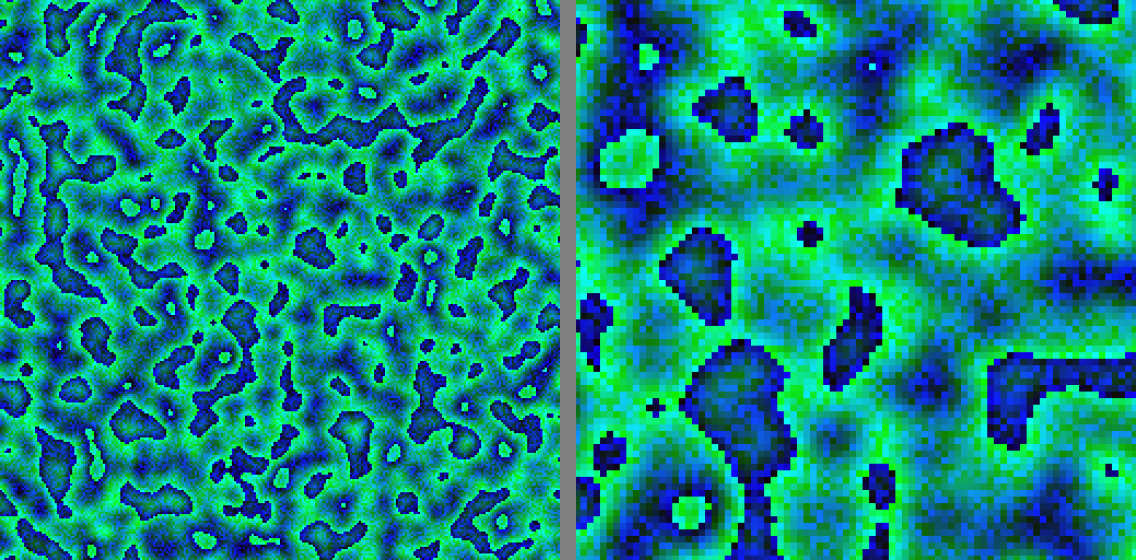
Left: the whole. Right: its middle third, enlarged.
Write a WebGL 2 fragment shader that draws this texture.

```glsl
#version 300 es
precision highp float;
precision highp int;
// A rough height field stored in colour channels like digits of one number:
// green holds the wrapped height, blue its much finer remainder, red the coarse
// step. Wrapping cuts hard-edged islands; the remainder breaks into fine grain.

#define GRID 256.0        // square cells across the canvas
#define LATTICE 15.0      // gradient noise cells across the canvas
#define DETAIL 0.34       // strength of the second octave
#define RELIEF 1.55       // height contrast
#define MEAN_HEIGHT 0.72  // middle height, in wraps
#define DIGIT_BASE 255.0  // ratio between neighbouring channels
#define RED_BASE 0.05     // coarse channel offset

uniform vec2 u_resolution;
out vec4 fragColor;

// Integer hash of a lattice point, returned as 0..1
float hash(ivec2 cell) {
    uvec2 q = uvec2(cell) * uvec2(1597u, 3812u) + uvec2(7919u, 104u);
    uint n = (q.x ^ (q.y * 2654u)) * 747796u + q.y * 28917u;
    n = (n ^ (n >> 15)) * 739981u;
    n = (n ^ (n >> 13)) * 277803u;
    n ^= n >> 16;
    return float(n & 65535u) / 65536.0;
}

// Slope of a random unit gradient at one lattice corner
float cornerSlope(ivec2 corner, vec2 offset) {
    float angle = 6.28319 * hash(corner);
    return dot(vec2(cos(angle), sin(angle)), offset);
}

float gradientNoise(vec2 p) {
    ivec2 i = ivec2(floor(p));
    vec2 f = fract(p);
    vec2 w = f * f * f * (f * (f * 6.0 - 15.0) + 10.0);
    float low = mix(cornerSlope(i, f),
                    cornerSlope(i + ivec2(1, 0), f - vec2(1, 0)), w.x);
    float high = mix(cornerSlope(i + ivec2(0, 1), f - vec2(0, 1)),
                     cornerSlope(i + ivec2(1, 1), f - vec2(1, 1)), w.x);
    return mix(low, high, w.y);
}

float terrain(vec2 uv) {
    vec2 p = uv * LATTICE + 20.0;
    float relief = gradientNoise(p) + DETAIL * gradientNoise(p * 2.0 + 71.37);
    return MEAN_HEIGHT + RELIEF * relief;
}

// Split the height of one cell into coarse, middle and fine digits
vec3 packedColour(vec2 cell) {
    float height = terrain((cell + 0.5) / GRID);
    float coarse = RED_BASE + floor(height) / DIGIT_BASE;
    return vec3(coarse, fract(height), fract(height * DIGIT_BASE));
}

void main() {
    float side = min(u_resolution.x, u_resolution.y);
    vec2 p = gl_FragCoord.xy / side * GRID - 0.5;
    vec2 cell = floor(p);

    // Blend neighbouring cells only across one pixel at their border
    float pixel = GRID / side;
    vec2 blend = clamp((fract(p) - 0.5) / pixel + 0.5, 0.0, 1.0);
    vec3 bottom = mix(packedColour(cell), packedColour(cell + vec2(1, 0)), blend.x);
    vec3 top = mix(packedColour(cell + vec2(0, 1)), packedColour(cell + vec2(1, 1)), blend.x);
    fragColor = vec4(mix(bottom, top, blend.y), 1.0);
}
```
